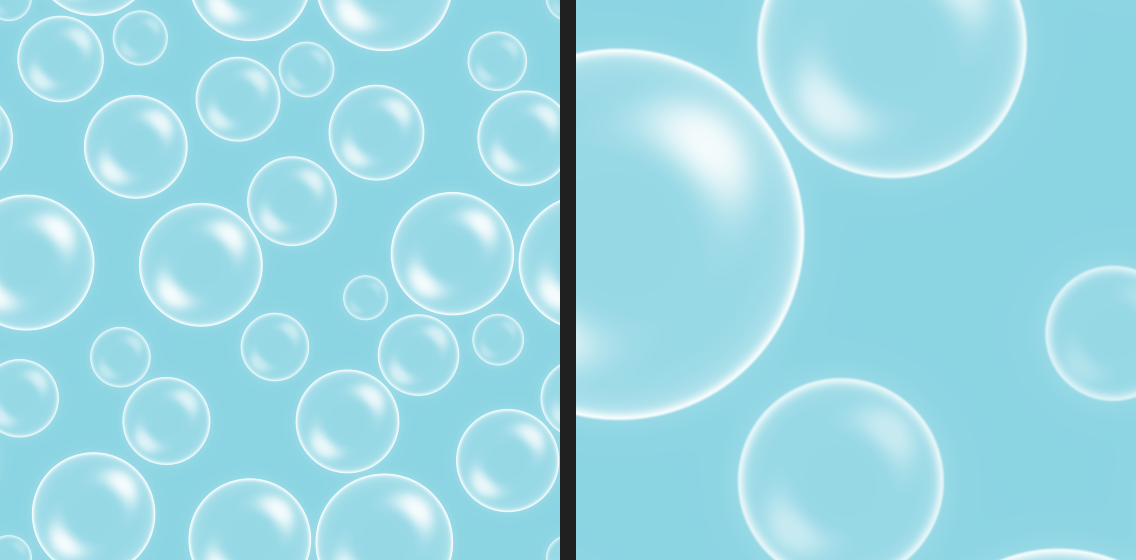
Left, the full canvas; right, a detail of the centre.
Write a three.js fragment shader that draws this pattern.

```glsl
// Glossy soap bubbles of mixed sizes floating on pale aqua, tiling in both directions.
varying vec2 vUv;

// Shortest offset on the wrapping unit square.
vec2 wrapOffset(vec2 d) {
  return d - floor(d + 0.5);
}

// Bubbles are numbered 0 to 24 along a slanted lattice that wraps.
float wrapIndex(float n) {
  return mod(n + 25.5, 25.0) - 0.5;
}

// Preferred radius: many medium bubbles, few large ones.
float wantedRadius(float n) {
  n = wrapIndex(n);
  float size = fract(n * 0.44 + 0.02 + 0.07 * sin(n * 2.7));
  float cube = size * size * size;
  return 0.034 + 0.086 * size + 0.035 * cube * cube;
}

// Lattice point, jittered and moved away from its larger neighbours.
vec2 bubbleCentre(float n) {
  n = wrapIndex(n);
  vec2 jitter = 0.026 * vec2(sin(n * 5.1 + 1.0), sin(n * 8.3 + 2.0));
  vec2 push = vec2(0.8, 0.6) * (wantedRadius(n - 4.0) - wantedRadius(n + 4.0))
            + vec2(0.6, -0.8) * (wantedRadius(n - 3.0) - wantedRadius(n + 3.0));
  return vec2(n, 7.0 * n) / 25.0 + jitter + 0.4 * push;
}

// Wanted radius, reduced where neighbours have to share the space.
float fittedRadius(float n, vec2 centre) {
  float wanted = wantedRadius(n);
  float radius = min(wanted * 1.15, 0.142);
  for (int a = -1; a <= 1; a++) {
    for (int b = -1; b <= 1; b++) {
      if (a == 0 && b == 0) continue;
      float m = n + 4.0 * float(a) + 3.0 * float(b);
      float gap = length(wrapOffset(bubbleCentre(m) - centre)) - 0.008;
      radius = min(radius, gap * wanted / (wanted + wantedRadius(m)));
    }
  }
  return radius;
}

// Whiteness of one bubble: soft halo, film, bright rim and two facing reflections.
float bubbleLight(vec2 p, float radius) {
  float dist = length(p);
  float depth = radius - dist;
  float inner = max(depth, 0.0);
  float strength = smoothstep(0.0, 0.12, radius);

  float line = exp(-inner * inner / (0.0042 * 0.0042));
  float bloom = exp(-inner / (0.085 * radius));
  float rim = (0.52 * line + 0.48 * bloom) * mix(0.7, 1.0, strength);

  // Curved reflections sit on the rising diagonal, inside the rim.
  float across = (p.x - p.y) * 0.7071 / radius;
  vec2 k = vec2((dist / radius - 0.68) / 0.19, across / 0.36);
  float reflection = 0.9 * strength * exp(-pow(dot(k, k), 1.4));

  float body = 1.0 - 0.9 * (1.0 - rim) * (1.0 - reflection);
  float halo = 0.12 * exp(-max(-depth, 0.0) / 0.008);
  return mix(halo, body, smoothstep(-0.0012, 0.0012, depth));
}

void main() {
  vec3 water = vec3(0.545, 0.832, 0.888);

  // Layer the white light of the nearby bubbles over the water.
  float clear = 1.0;
  for (int i = 0; i < 25; i++) {
    float n = float(i);
    vec2 centre = bubbleCentre(n);
    vec2 p = wrapOffset(vUv - centre);
    if (dot(p, p) < 0.036) {
      clear *= 1.0 - bubbleLight(p, fittedRadius(n, centre));
    }
  }
  gl_FragColor = vec4(mix(vec3(1.0), water, clear), 1.0);
}
```
